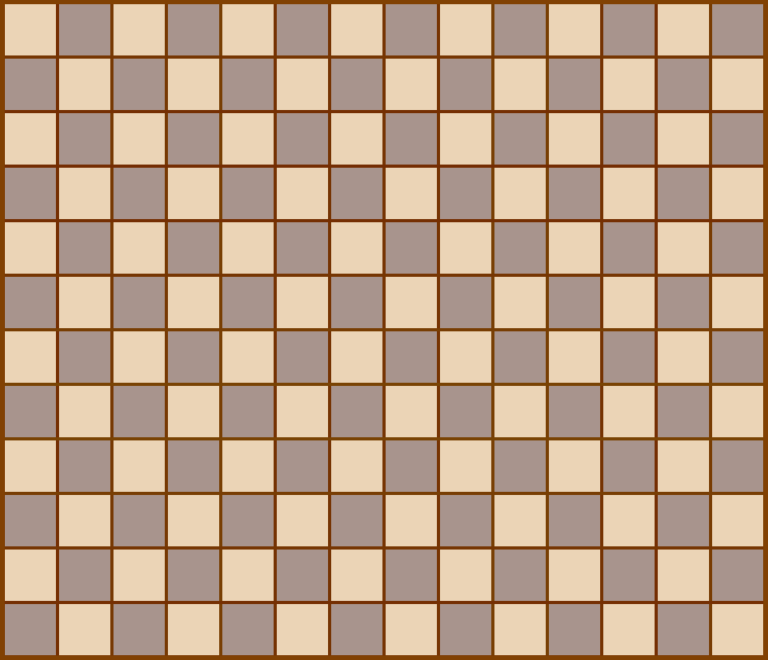
This pattern is drawn by a WebGL 2 fragment shader. Its source:

```glsl
#version 300 es
precision highp float;
// A checkerboard of pale and grey-brown squares, 14 across and 12 down,
// ruled with thin brown lines and closed by a slightly heavier frame.
// Distances are in cells; each ruled line takes its own shade of brown.

uniform vec2 u_resolution;
out vec4 fragColor;

const vec2  CELLS     = vec2(14.0, 12.0);
const vec2  GRID_MIN  = vec2(0.0040, 0.0045);  // outer grid lines, as canvas fractions
const vec2  GRID_MAX  = vec2(0.9961, 0.9962);
const float LINE_HALF = 0.029;                 // half line width, in cells
const float SOFTNESS  = 0.7;                   // edge blur, in pixels each way
const float TINT_PERIOD = 9.0;                 // rows per cycle of the row line shade
const float TINT_PEAK   = 4.5;                 // row line with the most olive shade

const vec3 PALE  = vec3(0.922, 0.832, 0.714);
const vec3 GREY  = vec3(0.660, 0.580, 0.552);
const vec3 FRAME = vec3(0.505, 0.255, 0.010);
const vec3 RUST  = vec3(0.455, 0.175, 0.010);
const vec3 OLIVE = vec3(0.475, 0.265, 0.015);

float hash(float n) {
    return fract(sin(n * 12.9898) * 43758.5453);
}

// Coverage of a band around zero distance, per axis
vec2 band(vec2 dist, vec2 pixel) {
    vec2 blur = SOFTNESS * pixel;
    return 1.0 - smoothstep(LINE_HALF - blur, LINE_HALF + blur, dist);
}

void main() {
    vec2 scale = CELLS / (GRID_MAX - GRID_MIN);
    vec2 grid  = (gl_FragCoord.xy / u_resolution - GRID_MIN) * scale;
    vec2 pixel = scale / u_resolution;

    // Alternating squares
    vec2 cell = floor(grid);
    vec3 color = mix(GREY, PALE, mod(cell.x + cell.y, 2.0));

    // Ruled lines: random shade by column, slow drift by row
    vec2 index = floor(grid + 0.5);
    vec2 line  = band(abs(grid - index), pixel);
    float rowTint = 0.5 + 0.5 * cos(6.28319 * (index.y - TINT_PEAK) / TINT_PERIOD);
    color = mix(color, mix(RUST, OLIVE, hash(index.x + 1.0)), line.x);
    color = mix(color, mix(RUST, OLIVE, rowTint), line.y);

    // Frame: everything from the outer grid lines to the canvas edge
    vec2 frame = band(min(grid, CELLS - grid), pixel);
    color = mix(color, FRAME, max(frame.x, frame.y));

    fragColor = vec4(color, 1.0);
}
```
